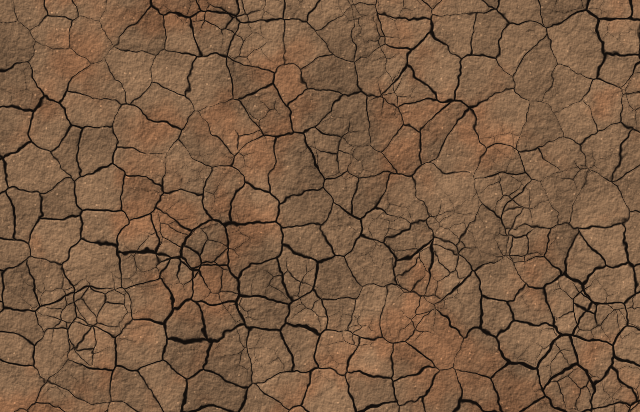
Give the GLSL for this texture, as a Shadertoy shader.

```glsl
// Dry brown earth broken into irregular plates by dark, jagged cracks.
#define PLATES 10.5        // large plates per canvas height
#define FRAGMENTS 21.0     // small fragments per canvas height
#define WARP 0.045         // how ragged the cracks run
#define GRAIN_SCALE 95.0   // coarsest soil grains per canvas height
#define RELIEF 0.62        // strength of the grain shading
#define PATCHES 0.42       // strength of the broad light and dark areas
#define RIM_LIGHT 0.13     // brightness of lips that face the light
#define TO_LIGHT vec2(-0.6, 0.8)
#define SOIL vec3(0.525, 0.406, 0.302)
#define RUST vec3(0.565, 0.385, 0.265)
#define CRACK vec3(0.060, 0.045, 0.036)

// Integer hash of a lattice point, two values in 0..1
vec2 hash22(vec2 lattice) {
    uvec2 v = uvec2(ivec2(lattice)) * 1664525u + 1013904223u;
    v.x += v.y * 1664525u;
    v.y += v.x * 1664525u;
    v ^= v >> 16u;
    v.x += v.y * 1664525u;
    v.y += v.x * 1664525u;
    v ^= v >> 16u;
    return vec2(v & 65535u) / 65535.0;
}

float noise(vec2 p) {
    vec2 i = floor(p), f = fract(p);
    f = f * f * (3.0 - 2.0 * f);
    float low = mix(hash22(i).x, hash22(i + vec2(1, 0)).x, f.x);
    float high = mix(hash22(i + vec2(0, 1)).x, hash22(i + vec2(1, 1)).x, f.x);
    return mix(low, high, f.y);
}

float fbm(vec2 p, int octaves, float gain) {
    float sum = 0.0, total = 0.0, amp = 1.0;
    for (int i = 0; i < octaves; i++) {
        sum += amp * noise(p);
        total += amp;
        amp *= gain;
        p = mat2(1.6, 1.2, -1.2, 1.6) * p + 17.3;
    }
    return sum / total;
}

// Voronoi cells: distance to the nearest border, and a random cell value
vec2 voronoi(vec2 p) {
    vec2 base = floor(p), f = fract(p), nearest = vec2(0), toNearest = vec2(9);
    for (int y = -1; y <= 1; y++)
    for (int x = -1; x <= 1; x++) {
        vec2 cell = vec2(x, y);
        vec2 r = cell + 0.05 + 0.9 * hash22(base + cell) - f;
        if (dot(r, r) < dot(toNearest, toNearest)) {
            toNearest = r;
            nearest = cell;
        }
    }
    float border = 9.0;
    for (int y = -2; y <= 2; y++)
    for (int x = -2; x <= 2; x++) {
        vec2 cell = nearest + vec2(x, y);
        vec2 r = cell + 0.05 + 0.9 * hash22(base + cell) - f;
        vec2 between = r - toNearest;
        if (dot(between, between) > 0.0001)
            border = min(border, dot(0.5 * (r + toNearest), normalize(between)));
    }
    return vec2(border, hash22(base + nearest + 71.0).y);
}

// x: crack coverage, y: plate value, z: soft shade beside cracks
vec3 cracks(vec2 p) {
    float soft = 0.0006 + 0.5 / iResolution.y;
    float opening = fbm(p * 8.0 + 40.0, 3, 0.6);
    float crumble = fbm(p * 5.0 + 90.0, 3, 0.6);
    p += WARP * (vec2(fbm(p * 14.0, 4, 0.55), fbm(p * 14.0 + 31.0, 4, 0.55)) - 0.5);

    vec2 plate = voronoi(p * PLATES);
    vec2 fragment = voronoi(p * FRAGMENTS + 7.7);
    float plateGap = plate.x / PLATES - mix(-0.0016, 0.0046, opening);
    float fragmentGap = fragment.x / FRAGMENTS - mix(-0.0075, 0.0045, crumble);
    float gap = min(plateGap, fragmentGap);
    return vec3(1.0 - smoothstep(-soft, soft, gap), plate.y, exp(-max(gap, 0.0) / 0.004));
}

float grain(vec2 p) {
    return fbm(p * GRAIN_SCALE, 3, 0.75);
}

void mainImage(out vec4 fragColor, in vec2 fragCoord) {
    vec2 p = fragCoord / iResolution.y;
    vec3 ground = cracks(p);
    float litLip = cracks(p + TO_LIGHT * 0.0055).x;

    // Soil brightness: grain relief, broad patches, plates and crack edges
    float tone = 0.99 + RELIEF * (grain(p) - grain(p + TO_LIGHT * 0.004));
    tone += PATCHES * (fbm(p * 9.0 + 5.0, 4, 0.7) - 0.5);
    tone += 0.14 * (ground.y - 0.5);
    tone += RIM_LIGHT * litLip - 0.20 * ground.z;

    // Sparse pale grit
    vec2 grit = p * 75.0;
    vec2 seed = hash22(floor(grit) + 300.0);
    float speck = length(fract(grit) - 0.3 - 0.4 * seed.yx);
    tone += 0.32 * step(0.95, seed.x) * (1.0 - smoothstep(0.08, 0.26, speck));

    // Rusty stains over the brown soil
    float rust = smoothstep(0.48, 0.75, fbm(p * 6.0 + 60.0, 4, 0.6));
    vec3 color = mix(SOIL, RUST, 0.7 * rust) * max(tone, 0.2);
    fragColor = vec4(mix(color, CRACK, 0.96 * ground.x), 1.0);
}
```
